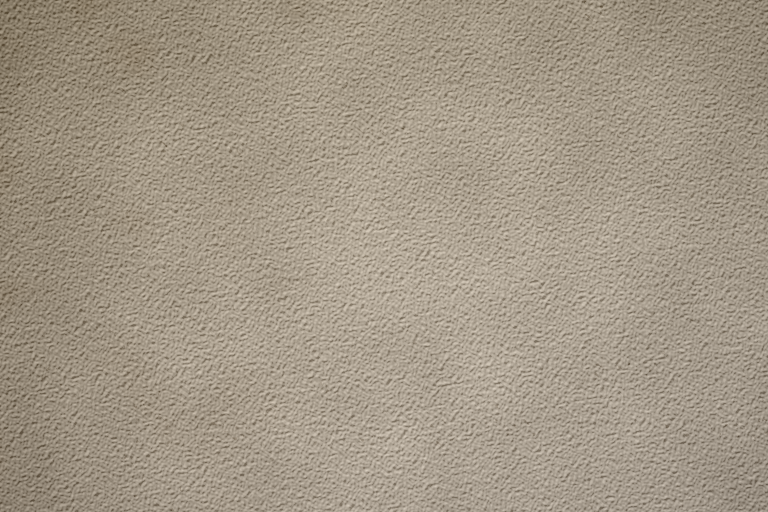
Write a Shadertoy shader that draws this texture.

```glsl
const vec3 PLASTER = vec3(0.692, 0.649, 0.584);
const vec3 PIT_SHADE = vec3(0.15, 0.16, 0.17);
const vec3 STAIN_SHADE = vec3(0.035, 0.045, 0.055);
const vec3 TILT_X = vec3(0.030, 0.034, 0.042);
const vec3 TILT_Y = vec3(-0.035, -0.038, -0.055);
const vec2 LIGHT_DIR = vec2(-0.42, 0.91);
const float GRAIN_FREQ = 158.0;      // grain cells per canvas height
const float GRAIN_ANGLE = 0.62;      // turns the lattice off the canvas axes
const float LUMP_WEIGHT = 0.50;
const float RELIEF_STEP = 0.50;      // shading offset in grain cells
const float RELIEF_CONTRAST = 0.178;
const float GRAIN_WARP = 0.45;
const float MOTTLE_CONTRAST = 0.036;
const float VIGNETTE = 0.17;
const float TAU = 6.28319;

// Integer hash giving a unit gradient for each lattice point
vec2 latticeGradient(vec2 cell) {
    uvec2 k = uvec2(ivec2(cell) + 4096);
    uint h = k.x * 1597334677u ^ k.y * 3812015801u;
    h = (h ^ (h >> 15)) * 2246822519u;
    h = (h ^ (h >> 13)) * 3266489917u;
    h ^= h >> 16;
    float angle = TAU * float(h & 65535u) / 65536.0;
    return vec2(cos(angle), sin(angle));
}

float gradientNoise(vec2 p) {
    vec2 i = floor(p);
    vec2 f = p - i;
    vec2 u = f * f * f * (f * (f * 6.0 - 15.0) + 10.0);
    vec2 e = vec2(1.0, 0.0);
    float a = dot(latticeGradient(i), f);
    float b = dot(latticeGradient(i + e.xy), f - e.xy);
    float c = dot(latticeGradient(i + e.yx), f - e.yx);
    float d = dot(latticeGradient(i + e.xx), f - e.xx);
    return mix(mix(a, b, u.x), mix(c, d, u.x), u.y);
}

mat2 rotation(float angle) {
    float c = cos(angle);
    float s = sin(angle);
    return mat2(c, s, -s, c);
}

float fbm(vec2 p) {
    float sum = 0.0;
    float weight = 1.0;
    for (int octave = 0; octave < 4; octave++) {
        sum += weight * gradientNoise(p);
        p = mat2(1.6, 1.2, -1.2, 1.6) * p + 17.3;
        weight *= 0.55;
    }
    return sum;
}

// Plaster surface: small grains riding on coarser lumps
float plasterHeight(vec2 q) {
    vec2 lump = rotation(0.9) * q * 0.53 + 31.7;
    return gradientNoise(q) + LUMP_WEIGHT * gradientNoise(lump);
}

void mainImage(out vec4 fragColor, in vec2 fragCoord) {
    vec2 p = fragCoord / iResolution.y;
    vec2 centred = p - 0.5 * iResolution.xy / iResolution.y;

    // Irregular grains lit from above
    mat2 turn = rotation(GRAIN_ANGLE);
    vec2 q = turn * p * GRAIN_FREQ;
    q += GRAIN_WARP * vec2(gradientNoise(q * 0.37 + 5.1), gradientNoise(q * 0.37 + 83.9));
    vec2 towardLight = turn * LIGHT_DIR * RELIEF_STEP;
    float relief = plasterHeight(q) - plasterHeight(q + towardLight);

    // Broad mottling and brown stains, stronger to the upper left
    float mottle = fbm(p * 5.0 + 3.0);
    float upperLeft = smoothstep(-0.5, 0.9, centred.y - centred.x);
    float stain = smoothstep(0.0, 0.7, fbm(p * 3.2 + 41.0)) * upperLeft;

    // Shadowed crevices, and sparse sharp pits gathered in patches
    float crevice = smoothstep(0.22, 0.60, -relief);
    float patchiness = smoothstep(-0.2, 0.6, fbm(p * 9.0 + 71.0));
    float pit = smoothstep(0.34, 0.52, gradientNoise(q * 0.62 + 11.0)) * patchiness;

    // Uneven daylight over the wall
    vec3 color = PLASTER + TILT_X * centred.x + TILT_Y * centred.y;
    color -= VIGNETTE * dot(centred, centred);
    color += MOTTLE_CONTRAST * mottle;
    color -= STAIN_SHADE * stain;
    color += RELIEF_CONTRAST * relief;
    color -= PIT_SHADE * (0.5 * crevice + 0.8 * pit);

    fragColor = vec4(clamp(color, 0.0, 1.0), 1.0);
}
```
